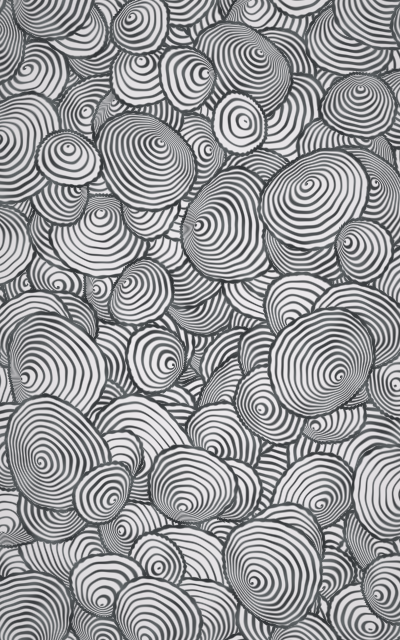
A Shadertoy shader for this pattern:

```glsl
// Pen drawing of overlapping shells: a jittered grid of wobbly ovals, stacked by
// random height. Each oval holds eccentric rings or a spiral around an off-centre
// focus; shells lying on top then add their outlines over the ones below.

const float TAU = 6.2831853;
const float CELLS_ACROSS = 9.5;

struct Shell {
    float t;        // ring parameter: 0 at the focus, 1 at the rim
    float stretch;  // distance covered per unit of t
    float rings;    // number of rings from focus to rim
    float angle;    // direction around the focus
    float height;   // stacking order
    float twist;    // 1 for a spiral, 0 for closed rings
};

vec4 hash4(vec2 cell) {
    vec4 h = fract(cell.xyxy * vec4(0.1031, 0.1030, 0.0973, 0.1099));
    h += dot(h, h.wzxy + 33.33);
    return fract((h.xxyz + h.yzzw) * h.zywx);
}

Shell shellAt(vec2 p, vec2 cell, float rows) {
    vec4 place = hash4(cell + 17.0);
    vec4 form = hash4(cell + 71.0);
    float radius = mix(0.68, 1.3, place.z);
    float offset = radius * mix(0.12, 0.8, sqrt(form.x));

    // Fans open upward in the lower part and downward in the upper part
    float turn = mix(1.5, -1.5, smoothstep(0.4, 0.65, cell.y / rows)) + 3.2 * (form.y - 0.5);
    vec2 axis = vec2(cos(turn), sin(turn));
    vec2 q = p - cell - 0.5 - 0.6 * (place.xy - 0.5);
    q = vec2(dot(q, axis), dot(q, vec2(-axis.y, axis.x))) * vec2(1.1, 0.93);
    q *= 1.0 + 0.035 * sin(3.0 * atan(q.y, q.x) + TAU * form.z);

    // Solve |q - t * d| = t * radius, with q measured from the focus
    vec2 d = vec2(offset, 0.0);
    q += d;
    float k = radius * radius - offset * offset;
    float b = dot(q, d);
    float t = (sqrt(b * b + k * dot(q, q)) - b) / k;
    vec2 normal = (q - t * d) / max(t * radius, 1e-4);

    Shell s;
    s.t = t;
    s.stretch = radius + dot(normal, d);
    s.rings = floor((radius + offset) / mix(0.145, 0.195, form.w));
    s.angle = atan(q.y, q.x);
    s.height = place.w;
    s.twist = step(0.5, form.z);
    return s;
}

float stroke(float dist, float halfWidth, float soft) {
    return 1.0 - smoothstep(halfWidth - soft, halfWidth + soft, dist);
}

void mainImage(out vec4 fragColor, in vec2 fragCoord) {
    vec2 uv = fragCoord / iResolution.xy;
    vec2 p = fragCoord / iResolution.x * CELLS_ACROSS;
    float rows = CELLS_ACROSS * iResolution.y / iResolution.x;
    float soft = max(0.024, 0.7 * CELLS_ACROSS / iResolution.x);

    // Unsteady hand
    p += 0.035 * sin(p.yx * 2.7 + vec2(0.0, 2.0)) + 0.009 * sin(p.yx * 12.0 + p * 5.0);
    vec2 home = floor(p);

    // Topmost shell covering this point; in a gap, the nearest one
    Shell top;
    float best = -1e5;
    for (int j = -2; j <= 2; j++)
    for (int i = -2; i <= 2; i++) {
        Shell s = shellAt(p, home + vec2(i, j), rows);
        float score = s.t < 1.0 ? s.height : -s.t;
        if (score > best) { best = score; top = s; }
    }

    // Rings, thinned where they crowd together
    float spacing = top.stretch / top.rings;
    float phase = top.t * top.rings + top.twist * top.angle / TAU;
    float ringDist = (0.5 - abs(fract(phase) - 0.5)) * spacing;
    float pressure = 0.85 + 0.3 * sin(2.0 * top.angle + 9.0 * top.height);
    float ink = 0.95 * stroke(ringDist, min(0.036 * pressure, 0.27 * spacing), soft);

    // Beaded rim of this shell, and of those lying above it
    float rimDist = abs(1.0 - top.t) * top.stretch;
    ink = max(ink, stroke(rimDist, 0.04 + 0.01 * sin(36.0 * top.angle), soft));
    for (int j = -2; j <= 2; j++)
    for (int i = -2; i <= 2; i++) {
        Shell s = shellAt(p, home + vec2(i, j), rows);
        if (s.height > best && s.t >= 1.0) {
            float outside = (s.t - 1.0) * s.stretch;
            ink = max(ink, stroke(outside, 0.04 + 0.01 * sin(36.0 * s.angle), soft));
        }
    }

    // Blotchy blue-grey ink on paper that dims toward the corners
    float blotch = 0.5 + 0.25 * (sin(p.x * 5.3 + 2.0 * sin(p.y * 3.1)) + sin(p.y * 6.7 + 2.0 * sin(p.x * 4.3)));
    vec3 inkColor = mix(vec3(0.19, 0.20, 0.21), vec3(0.36, 0.38, 0.39), blotch);
    vec2 fromCentre = uv - vec2(0.55, 0.5);
    vec3 paper = vec3(0.93, 0.92, 0.93) * (1.0 - 0.22 * dot(fromCentre, fromCentre));
    fragColor = vec4(mix(paper, inkColor, ink), 1.0);
}
```
